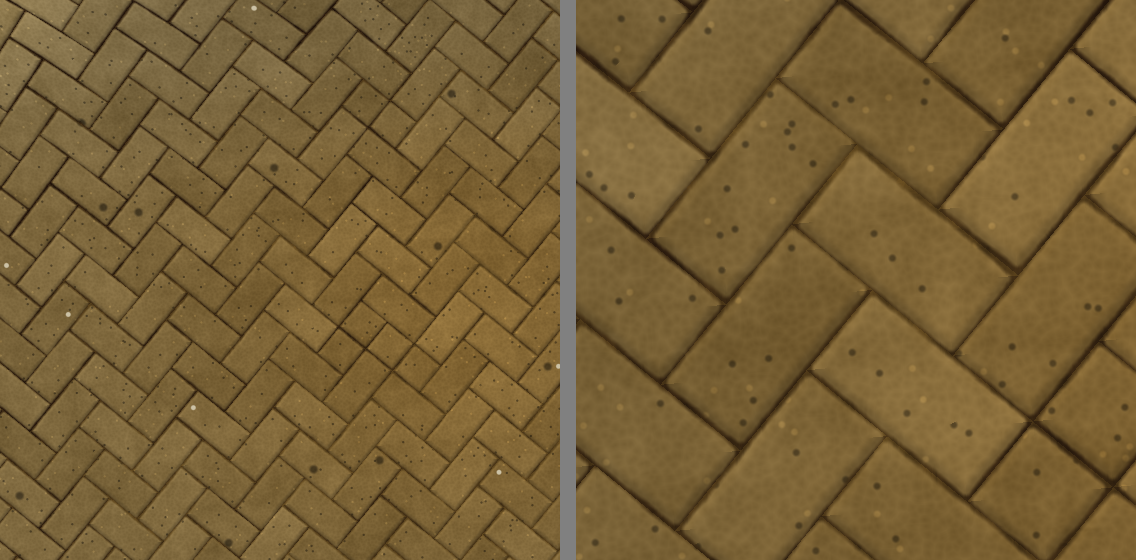
Left, the full canvas; right, a detail of the centre.
Write a Shadertoy shader that draws this texture.

```glsl
const float BRICK_WIDTH = 0.0618;
const float TILT = 0.686;                  // angle of the long axis below horizontal
const vec2 ANCHOR = vec2(0.538, 0.431);    // centre of one brick
const vec3 STONE_DARK = vec3(0.42, 0.34, 0.185);
const vec3 STONE_LIGHT = vec3(0.60, 0.51, 0.33);
const vec3 SOIL = vec3(0.35, 0.26, 0.11);
const vec3 GAP = vec3(0.13, 0.075, 0.04);
const vec3 CHIP = vec3(0.80, 0.76, 0.65);

float hash(vec2 p) {
    vec3 q = fract(p.xyx * vec3(0.1031, 0.1030, 0.0973));
    q += dot(q, q.yzx + 33.33);
    return fract((q.x + q.y) * q.z);
}

// Layered sines, roughly -1 to 1
float waves(vec2 p) {
    float sum = 0.0, amp = 0.55;
    for (int i = 0; i < 5; i++) {
        p += 0.6 * sin(p.yx * 1.3 + float(i));
        sum += amp * sin(p.x) * sin(p.y + 1.7);
        p = mat2(1.5, 1.1, -1.1, 1.5) * p + 2.3;
        amp *= 0.65;
    }
    return sum;
}

// Cellular noise: distance to the nearest point, and that point's random value
vec2 cellular(vec2 p) {
    vec2 cell = floor(p), best = vec2(9.0, 0.0);
    for (int y = -1; y <= 1; y++)
    for (int x = -1; x <= 1; x++) {
        vec2 c = cell + vec2(x, y);
        vec2 point = c + vec2(hash(c), hash(c + 57.3));
        float d = distance(p, point);
        if (d < best.x) best = vec2(d, hash(c + 131.7));
    }
    return best;
}

// Round spots on a share of the cellular points
float spots(vec2 p, float radius, float share, float soft) {
    vec2 c = cellular(p);
    return step(1.0 - share, c.y) * (1.0 - smoothstep(radius - soft, radius + soft, c.x));
}

// Canvas to brick units, with a lean toward the upper left
vec2 toBrickSpace(vec2 p) {
    float rise = max(p.y - 0.5, 0.0);
    p.x += 0.5 * max(0.6 - p.x, 0.0) * rise * rise;
    vec2 d = p - ANCHOR;
    float c = cos(TILT), s = sin(TILT);
    return vec2(c * d.x - s * d.y, s * d.x + c * d.y) / BRICK_WIDTH + vec2(1.0, 0.5);
}

// Herringbone of 2:1 bricks: xy = lower corner, zw = size
vec4 herringbone(vec2 q, float halfBrickShare) {
    vec2 cell = floor(q);
    float k = mod(cell.x + cell.y, 4.0);
    vec2 axis = k < 2.0 ? vec2(1.0, 0.0) : vec2(0.0, 1.0);
    vec2 corner = cell - axis * mod(k, 2.0);
    bool halved = hash(corner + 211.0) < halfBrickShare;
    return halved ? vec4(cell, 1.0, 1.0) : vec4(corner, 1.0 + axis);
}

float roundedBox(vec2 p, vec2 halfSize, float radius) {
    vec2 e = abs(p) - halfSize + radius;
    return length(max(e, 0.0)) + min(max(e.x, e.y), 0.0) - radius;
}

vec3 stoneColor(vec2 p, vec2 q, float seed) {
    float tone = 0.36 + 0.34 * (seed - 0.5) + 0.17 * waves(q * 1.7 + seed * 40.0);
    tone += 0.10 * waves(q * 7.0) + 0.26 * (cellular(q * 11.0).x - 0.45);
    tone += 0.08 * waves(p * 6.0);
    vec3 color = mix(STONE_DARK, STONE_LIGHT, clamp(tone, -0.35, 1.1));
    // Warm sunlit right, greyer top, pale upper-left corner
    float warm = exp(-5.0 * dot(p - vec2(0.85, 0.45), p - vec2(0.85, 0.45)));
    color *= mix(vec3(1.0), vec3(1.07, 1.0, 0.84), warm);
    color *= mix(vec3(1.0), vec3(0.95, 0.98, 1.06), smoothstep(0.55, 0.95, p.y));
    return color * (1.0 + 0.25 * exp(-8.0 * length(p - vec2(0.0, 1.0))));
}

void mainImage(out vec4 fragColor, in vec2 fragCoord) {
    vec2 p = fragCoord / iResolution.xy;
    vec2 q = toBrickSpace(p);
    float pixel = 1.0 / (iResolution.y * BRICK_WIDTH);

    // Brick shape, slightly shifted and ragged
    vec4 brick = herringbone(q, 0.04);
    float seed = hash(brick.xy + 17.0);
    vec2 halfSize = 0.5 * brick.zw;
    vec2 local = q - brick.xy - halfSize;
    vec2 shift = 0.035 * (vec2(hash(brick.xy + 3.0), hash(brick.xy + 71.0)) - 0.5);
    float edge = roundedBox(local - shift, halfSize - 0.028, 0.06);
    edge += 0.014 * waves(q * 5.0);

    // Which side is nearest, and whether it catches light
    vec2 reach = abs(local) - halfSize;
    vec2 normal = reach.x > reach.y ? vec2(sign(local.x), 0.0) : vec2(0.0, sign(local.y));
    float lit = dot(normal, vec2(-0.8, 0.6));

    // Surface with worn rims, pits, stains and chips
    vec3 color = stoneColor(p, q, seed);
    float rim = smoothstep(-0.13, -0.02, edge);
    color *= 1.0 + rim * (0.16 * lit - 0.05);
    color *= 1.0 - 0.38 * spots(q * 4.0, 0.13, 0.16, 0.07);
    color *= 1.0 + 0.20 * spots(q * 4.5 + 31.0, 0.14, 0.10, 0.07);
    color *= 1.0 - 0.45 * spots(q * 0.4 + 9.0, 0.045, 0.28, 0.02);

    // Joints: deep at the upper left, filled with soil elsewhere
    float depth = 0.42 + 0.45 * (p.y - p.x) - 0.25 * lit + 0.35 * waves(q * 0.9 + 5.0);
    vec3 joint = mix(SOIL, GAP, clamp(depth, 0.0, 1.0));
    joint *= 1.0 + 0.2 * waves(q * 9.0);
    float soft = 0.022 + 0.6 * pixel;
    color = mix(color, joint, smoothstep(-soft, soft, edge));
    color = mix(color, CHIP, spots(q * 0.5 + 77.0, 0.035, 0.06, 0.012));

    fragColor = vec4(clamp(color, 0.0, 1.0), 1.0);
}
```
